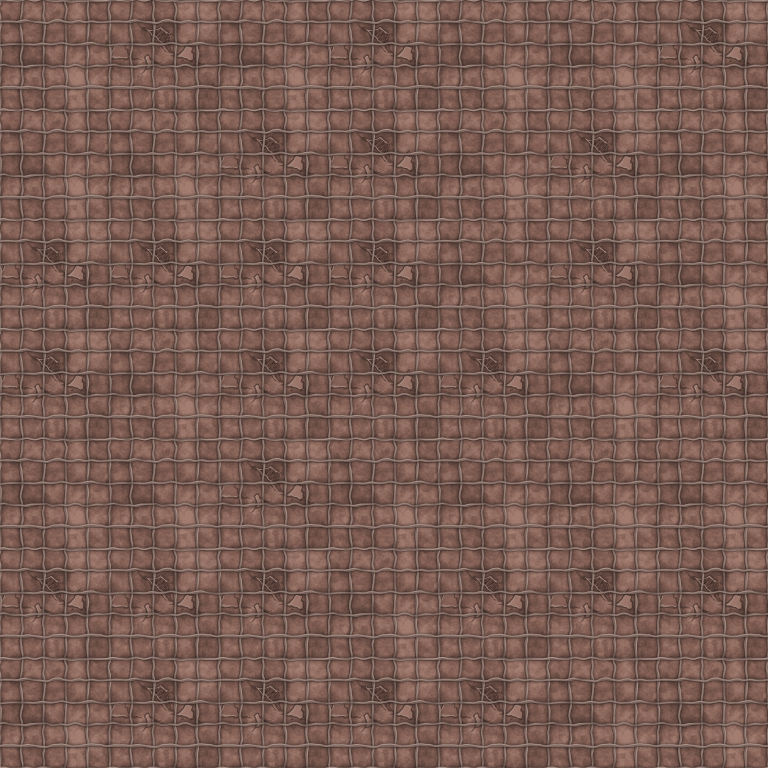
Give the GLSL for this texture, as a Shadertoy shader.

```glsl
// Worn brown floor tiles: 7 x 7 blocks, each of 5 x 5 small square tiles.
// A block is plain or damaged; all its noise wraps at the block size, so equal
// blocks repeat. Layers: mottled clay, chips and cracks, hand-drawn grout.

const float BLOCKS = 7.0;
const float TILES = 5.0;
const vec3 CLAY_DARK = vec3(0.37, 0.27, 0.24);
const vec3 CLAY_MID = vec3(0.51, 0.37, 0.33);
const vec3 CLAY_LIGHT = vec3(0.64, 0.49, 0.44);
const vec3 GROUT_GREY = vec3(0.50, 0.42, 0.39);
const vec3 GROUT_LIGHT = vec3(0.68, 0.58, 0.54);
const vec3 INK = vec3(0.25, 0.18, 0.16);

vec2 hash2(vec2 p) {
    vec3 q = fract(p.xyx * vec3(0.1031, 0.1030, 0.0973));
    q += dot(q, q.yzx + 33.33);
    return fract((q.xx + q.yz) * q.zy);
}

float cornerSlope(vec2 cell, vec2 offset, vec2 period, float seed) {
    float angle = 6.2832 * hash2(mod(cell, period) + seed * 17.3).x;
    return dot(vec2(cos(angle), sin(angle)), offset);
}

// Gradient noise that wraps after period cells, about -0.7 to 0.7
float gradientNoise(vec2 p, vec2 period, float seed) {
    vec2 i = floor(p), f = p - i, e = vec2(1, 0);
    vec2 u = f * f * f * (f * (f * 6.0 - 15.0) + 10.0);
    return mix(
        mix(cornerSlope(i, f, period, seed), cornerSlope(i + e, f - e, period, seed), u.x),
        mix(cornerSlope(i + e.yx, f - e.yx, period, seed), cornerSlope(i + 1.0, f - 1.0, period, seed), u.x),
        u.y);
}

// Overlapping flat dabs: softly blended cells of random tone, -0.5 to 0.5
float dabs(vec2 p, float period, float seed) {
    vec2 i = floor(p);
    float sum = 0.0, total = 0.0;
    for (int y = -1; y <= 1; y++)
    for (int x = -1; x <= 1; x++) {
        vec2 cell = i + vec2(x, y);
        vec2 key = mod(cell, period) + seed * 31.7;
        vec2 d = cell + hash2(key) - p;
        float weight = exp(-14.0 * dot(d, d));
        sum += weight * (hash2(key + 57.0).y - 0.5);
        total += weight;
    }
    return sum / total;
}

float stroke(float d, float halfWidth, float px) {
    return clamp((halfWidth - d) / px + 0.5, 0.0, 1.0);
}

float softSpot(vec2 p, vec2 centre, float radius) {
    vec2 d = (p - centre) / radius;
    return exp(-dot(d, d));
}

vec3 clay(vec2 p, float worn) {
    float tone = 0.50 + 0.40 * gradientNoise(p, vec2(TILES), worn + 1.0);
    tone += 0.28 * gradientNoise(p * 3.0, vec2(TILES * 3.0), worn + 4.0);
    tone += 0.22 * gradientNoise(p * 9.0, vec2(TILES * 9.0), worn + 7.0);
    tone += 0.34 * dabs(p * 4.0, TILES * 4.0, worn + 1.0);
    // Broad pale and dark stains of each kind of block
    float plainStain = 0.36 * softSpot(p, vec2(3.8, 1.1), 1.1) - 0.22 * softSpot(p, vec2(1.0, 2.6), 0.9);
    float wornStain = 0.34 * softSpot(p, vec2(4.1, 4.2), 0.9) + 0.22 * softSpot(p, vec2(2.2, 1.2), 0.9)
        - 0.38 * softSpot(p, vec2(2.5, 3.7), 0.8) - 0.2 * softSpot(p, vec2(4.4, 1.8), 0.9);
    tone += mix(plainStain, wornStain, worn);
    // Each tile is paler in the middle
    vec2 f = abs(fract(p) - 0.5);
    tone += 0.06 - 0.22 * smoothstep(0.2, 0.65, length(f));
    tone = clamp(tone, 0.0, 1.0);
    return mix(mix(CLAY_DARK, CLAY_MID, min(tone * 2.0, 1.0)), CLAY_LIGHT, max(tone * 2.0 - 1.0, 0.0));
}

// Tapered broken flake with a pale rim and a shadow beneath
vec3 paintChip(vec3 col, vec2 p, vec2 centre, vec2 size, float angle, vec3 fill, float px) {
    vec2 q = p - centre;
    q = mat2(cos(angle), sin(angle), -sin(angle), cos(angle)) * q;
    q += 0.09 * gradientNoise(p * 5.0, vec2(25.0), 11.0);
    q.x *= 1.0 + q.y / size.y * 0.45;
    float d = max(abs(q.x) - size.x, abs(q.y) - size.y);
    col = mix(col, INK, 0.6 * stroke(abs(d - 0.06), 0.04, px));
    col = mix(col, fill, 0.75 * stroke(d, 0.0, px));
    return mix(col, GROUT_LIGHT, 0.75 * stroke(abs(d), 0.025, px) * step(q.x, size.x * 0.6));
}

vec3 paintCrack(vec3 col, vec2 p, vec2 a, vec2 b, float px) {
    p += 0.12 * gradientNoise(p * 4.0, vec2(20.0), 14.0);
    vec2 pa = p - a, ba = b - a;
    vec2 d = pa - ba * clamp(dot(pa, ba) / dot(ba, ba), 0.0, 1.0);
    col = mix(col, INK, 0.65 * stroke(length(d), 0.025, px));
    return mix(col, GROUT_LIGHT, 0.5 * stroke(length(d - vec2(0.04)), 0.018, px));
}

vec3 paintDamage(vec3 col, vec2 p, float px) {
    // Crumbled hollow, hatched with fine scratches
    float scratches = gradientNoise(vec2(p.x + p.y, p.x - p.y) * vec2(3.0, 12.0), vec2(60.0), 13.0);
    col = paintChip(col, p, vec2(2.35, 3.4), vec2(0.36, 0.24), 0.7, mix(INK, CLAY_MID, 0.3 + scratches), px);
    col = paintChip(col, p, vec2(3.55, 2.6), vec2(0.20, 0.25), 0.25, CLAY_LIGHT, px);
    col = paintChip(col, p, vec2(0.45, 2.65), vec2(0.32, 0.26), 0.05, CLAY_MID, px);
    col = paintChip(col, p, vec2(1.8, 2.2), vec2(0.09, 0.20), -0.5, CLAY_LIGHT, px);
    for (float i = 0.0; i < 5.0; i++) {
        vec2 start = vec2(1.6, 1.4) + vec2(3.0, 2.5) * hash2(vec2(i, 3.0));
        col = paintCrack(col, p, start, start + 0.9 * (hash2(vec2(i, 8.0)) - 0.5), px);
    }
    return col;
}

// One wobbling grout line: soft shadow, dark edge, grey body, pale second stroke
vec3 paintGrout(vec3 col, float across, float along, float seed, float bright, float px) {
    float id = round(across);
    vec2 lane = vec2(along * 2.0, mod(id, TILES) + 0.5), period = vec2(TILES * 2.0, TILES);
    float x = across - id - 0.10 * gradientNoise(lane, period, seed);
    float vary = gradientNoise(lane, period, seed + 1.0);
    col *= 1.0 - 0.30 * exp(-x * x / 0.014);
    col = mix(col, INK, 0.5 * stroke(abs(x + 0.07), 0.022, px));
    col = mix(col, GROUT_GREY, 0.85 * stroke(abs(x), 0.045 + 0.03 * vary, px));
    float pale = clamp(0.55 + 0.7 * vary + bright, 0.0, 1.0);
    return mix(col, GROUT_LIGHT, pale * stroke(abs(x - 0.10 * vary), 0.026, px));
}

void mainImage(out vec4 fragColor, in vec2 fragCoord) {
    vec2 uv = fragCoord / iResolution.y * BLOCKS;
    float px = BLOCKS * TILES / iResolution.y;
    vec2 p = fract(uv) * TILES;
    float worn = step(hash2(floor(uv) + 5.0).x, 0.48);

    vec3 col = clay(p, worn);
    if (worn > 0.5) col = paintDamage(col, p, px);
    float blockEdge = 0.35 * step(mod(round(p.y), TILES), 0.5);
    col = paintGrout(col, p.x, p.y, 20.0, 0.0, px);
    col = paintGrout(col, p.y, p.x, 30.0, blockEdge, px);
    fragColor = vec4(col, 1.0);
}
```
